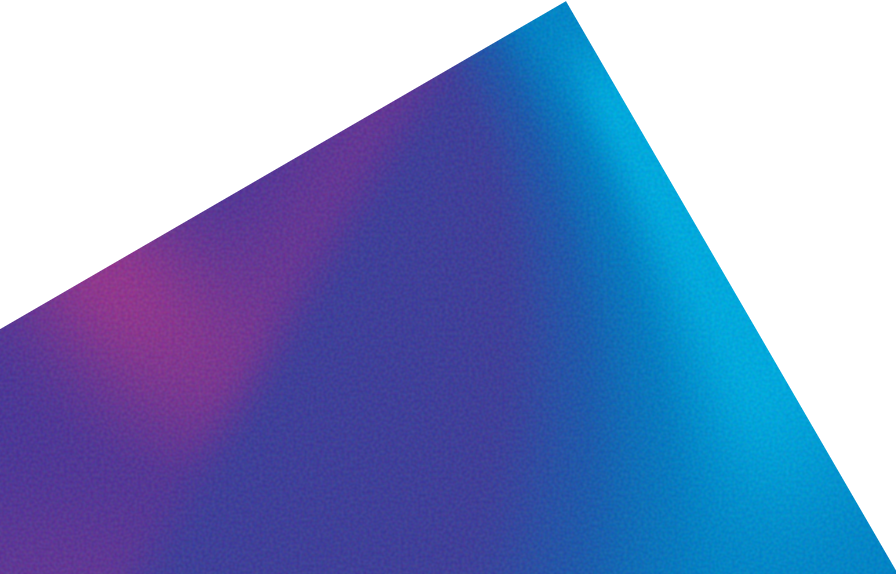
Write a Shadertoy shader that draws this background.

```glsl
// A grainy square corner on white, shaded from cyan through indigo to magenta.
#define APEX vec2(0.986, 0.998)
#define TILT 0.5253
#define STREAK_TOP vec2(0.762, 0.862)
#define GLOW_POS vec2(0.195, 0.505)
#define GRAIN_SCALE 170.0
#define GRAIN_AMOUNT 0.06

const vec3 CYAN    = vec3(0.01, 0.66, 0.86);
const vec3 TEAL    = vec3(0.02, 0.50, 0.76);
const vec3 BLUE    = vec3(0.10, 0.37, 0.68);
const vec3 INDIGO  = vec3(0.25, 0.25, 0.60);
const vec3 VIOLET  = vec3(0.28, 0.22, 0.59);
const vec3 PURPLE  = vec3(0.43, 0.22, 0.58);
const vec3 MAGENTA = vec3(0.60, 0.22, 0.55);

vec2 randomGradient(vec2 cell) {
    vec3 h = fract(vec3(cell.xyx) * vec3(0.1031, 0.1030, 0.0973));
    h += dot(h, h.yzx + 33.33);
    float angle = 6.2832 * fract((h.x + h.y) * h.z);
    return vec2(cos(angle), sin(angle));
}

float gradientNoise(vec2 p) {
    vec2 i = floor(p), f = fract(p);
    vec2 w = f * f * f * (f * (f * 6.0 - 15.0) + 10.0);
    vec2 x = vec2(1.0, 0.0);
    float low = mix(dot(randomGradient(i), f),
                    dot(randomGradient(i + x.xy), f - x.xy), w.x);
    float high = mix(dot(randomGradient(i + x.yx), f - x.yx),
                     dot(randomGradient(i + x.xx), f - x.xx), w.x);
    return mix(low, high, w.y);
}

// Soft elliptical falloff around the origin
float glow(vec2 p, vec2 radius) {
    p /= radius;
    return exp(-dot(p, p));
}

// Violet field, diagonal streak and magenta glow on the left
vec3 warmSide(vec2 p) {
    vec2 fromStreak = p - STREAK_TOP;
    float e = dot(fromStreak, vec2(-0.862, 0.506));
    float side = smoothstep(-0.05, 0.07, e);
    vec3 color = mix(INDIGO, VIOLET, side);

    float streak = 0.75 * exp(-pow((e - 0.04) / 0.16, 2.0));
    streak *= smoothstep(0.08, 0.42, p.y);
    float corner = 0.7 * glow(p - vec2(0.10, -0.03), vec2(0.30, 0.19));
    color = mix(color, PURPLE, side * max(streak, corner));

    vec2 g = p - GLOW_POS;
    vec2 axes = vec2(dot(g, vec2(0.69, -0.72)), dot(g, vec2(0.72, 0.69)));
    float lobe = glow(axes, vec2(axes.x > 0.0 ? 0.30 : 0.20, 0.16));
    return mix(color, MAGENTA, 0.88 * side * lobe);
}

// Cool ramp; s and t are the distances from the right and upper edges
vec3 coolRamp(vec3 base, float s, float t) {
    float k = s / (0.24 + 0.67 * t * t);
    vec3 bright = mix(CYAN, TEAL, 0.85 * smoothstep(0.22, 0.0, t));
    bright = mix(bright, TEAL, 0.9 * smoothstep(0.72, 1.15, t));
    vec3 color = mix(bright, TEAL, smoothstep(0.08, 0.40, k));
    color = mix(color, BLUE, smoothstep(0.28, 0.68, k));
    return mix(color, base, smoothstep(0.50, 1.08, k));
}

void mainImage(out vec4 fragColor, in vec2 fragCoord) {
    vec2 p = fragCoord / iResolution.y;

    // Corner frame
    vec2 d = p - APEX;
    vec2 alongTop = -vec2(cos(TILT), sin(TILT));
    float s = dot(d, alongTop);
    float t = dot(d, vec2(-alongTop.y, alongTop.x));

    vec3 color = coolRamp(warmSide(p), s, t);

    // Fine coloured grain
    vec2 q = p * GRAIN_SCALE;
    vec3 grain = vec3(gradientNoise(q), gradientNoise(q + 71.3),
                      gradientNoise(q * 1.2 + 143.7));
    color += GRAIN_AMOUNT * grain;

    // Smooth cut against white
    float coverage = clamp(min(s, t) * iResolution.y + 0.5, 0.0, 1.0);
    fragColor = vec4(mix(vec3(1.0), clamp(color, 0.0, 1.0), coverage), 1.0);
}
```
